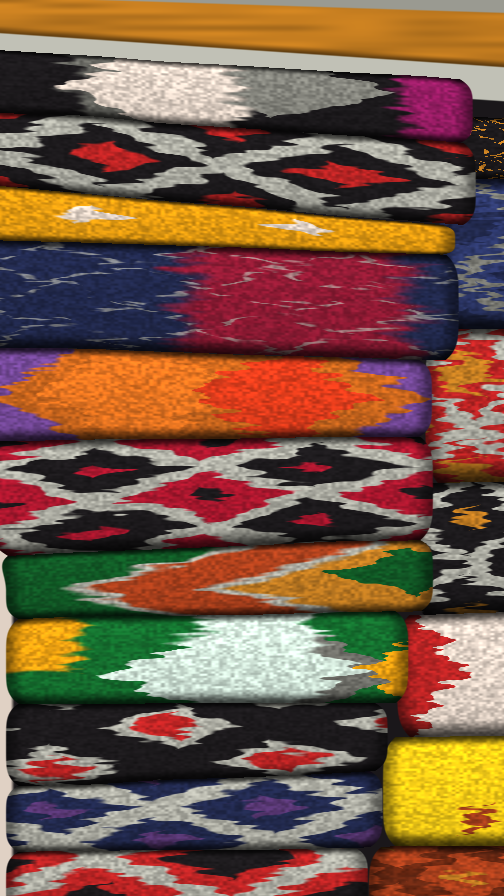
This texture is drawn by a Shadertoy shader. Its source:

```glsl
// Two stacks of folded ikat cloths with feathered woven motifs on a wooden shelf.

const vec3 INK = vec3(.10, .09, .10), ASH = vec3(.67, .67, .63), CREAM = vec3(.88, .82, .77);
const vec3 CRIMSON = vec3(.66, .08, .17), RED = vec3(.72, .13, .13), RUST = vec3(.66, .24, .1);
const vec3 OCHRE = vec3(.74, .47, .12), YELLOW = vec3(.93, .63, .06), ORANGE = vec3(.9, .45, .12);
const vec3 NAVY = vec3(.12, .15, .29), PLUM = vec3(.44, .27, .58), GREEN = vec3(.07, .42, .17);

// Fold heights of the left stack at both ends, length of each cloth, right stack folds
const float FOLD_L[12] = float[12](.056, .124, .206, .267, .388, .493, .62, .69, .785, .879, .951, 1.03);
const float FOLD_R[12] = float[12](.089, .16, .252, .284, .401, .486, .601, .681, .784, .859, .945, 1.03);
const float REACH[11] = float[11](.938, .944, .903, .91, .857, .859, .859, .81, .769, .759, .73);
const float SIDE[8] = float[8](.13, .2, .367, .538, .685, .822, .945, 1.06);

float hash(vec2 p) {
    vec3 q = fract(p.xyx * .1031);
    q += dot(q, q.yzx + 33.33);
    return fract((q.x + q.y) * q.z);
}

float noise(vec2 p) {
    vec2 i = floor(p), f = fract(p), e = vec2(1, 0);
    f *= f * (3. - 2. * f);
    return mix(mix(hash(i), hash(i + e), f.x), mix(hash(i + e.yx), hash(i + 1.), f.x), f.y);
}

// Dye the base where the distance d is negative
vec3 dye(vec3 base, vec3 color, float d) { return mix(base, color, smoothstep(.02, -.02, d)); }

float spindle(vec2 s, float x, float y, float rx, float ry) {
    return abs(s.x - x) / rx + abs(s.y - y) / ry - 1.;
}

// Staggered diamonds: negative around the centers, positive in between
float lattice(vec2 s, float x, float y, float w, float h) {
    vec2 a = abs(fract((s - vec2(x, y)) / vec2(w, h) + .5) - .5);
    return a.x + a.y - .5;
}

// Nested diamonds with core, body and outline
vec3 rings(float d, vec3 core, vec3 body, vec3 line, float inner, float outer) {
    float m = .5 - abs(d);
    return dye(dye(line, body, m - outer), core, m - inner);
}

// Motif of the cloth k; s.x runs along the canvas, s.y across the fold
vec3 motif(int k, vec2 s) {
    float x = s.x, d;
    vec3 c;
    if (k == 0) {
        c = dye(INK, ASH * .75, spindle(s, .55, .3, .24, .5));
        c = dye(c, ASH * .6, abs(x - .32) - .165);
        c = dye(c, CREAM, max(spindle(s, .38, .5, .25, .9), x - .48));
        return dye(c, vec3(.58, .1, .38), .8 - x);
    }
    if (k == 1) return rings(lattice(s, .21, .5, .48, 1.), RED, INK, ASH, .19, .39);
    if (k == 2) return dye(YELLOW * .95, CREAM, lattice(s, .18, .4, .42, 1.3) + .34);
    if (k == 3) {
        d = lattice(s, .1, .2, .3, .38);
        c = mix(NAVY, CRIMSON, .8 * smoothstep(.05, -.05, abs(x - .6) - .22 + .1 * d));
        return mix(c, ASH, .65 * smoothstep(.07, .02, abs(d)) * smoothstep(.35, .65, noise(s * vec2(20, 45))));
    }
    if (k == 4) {
        c = dye(PLUM, ORANGE * .87, spindle(s, .42, .5, .43, 1.3));
        c = dye(c, ORANGE, spindle(s, .27, .45, .19, .75));
        return dye(c, vec3(.88, .23, .1), spindle(s, .56, .48, .16, .65));
    }
    if (k == 5) {
        d = lattice(s, .2, .28, .435, .54);
        bool dark = d < 0.;
        return rings(d, dark ? CRIMSON : INK, dark ? INK : CRIMSON, ASH, .12, .4);
    }
    if (k == 6) {
        d = x - .55 * abs(s.y - .6);
        c = dye(dye(OCHRE, RUST, d - .44), GREEN * .8, d - .13);
        c = dye(c, ASH, min(abs(d - .14), abs(d - .44)) - .025);
        return dye(c, GREEN * .8, spindle(s, .82, .45, .17, .35));
    }
    if (k == 7) {
        c = dye(GREEN, YELLOW, max(x - .15, s.y - .65));
        c = dye(c, ASH * .65, max(abs(x - .58) - .19, spindle(s, .6, .7, .2, .5)));
        c = dye(c, vec3(.83, .91, .86), min(spindle(s, .46, .65, .26, .45), abs(x - .5) - .12));
        return dye(c, YELLOW, spindle(s, .83, .65, .12, .3));
    }
    if (k == 8) return rings(lattice(s, .34, .3, .46, .95), RED, ASH, INK, .17, .28);
    if (k == 9) return rings(lattice(s, .1, .4, .43, .95), PLUM * .75, NAVY, ASH, .16, .38);
    if (k == 10) return rings(lattice(s, .2, .75, .5, 1.3), INK, RED, ASH, .23, .4);
    if (k == 11) return mix(INK, OCHRE, step(.72, noise(s * vec2(90, 14))));
    if (k == 15) return dye(CREAM, RED, spindle(s, .79, .45, .12, .75));
    if (k == 16) return dye(vec3(.96, .8, .08), RUST, lattice(s, .95, .75, .3, 1.) + .36);
    d = lattice(s, .93, .3, .28, .7);
    if (k == 12) return rings(d, NAVY, NAVY * 1.4, ASH * .7, .22, .44);
    if (k == 13) return rings(d, OCHRE, RED, ASH, .24, .41);
    if (k == 14) return rings(d, OCHRE, INK, ASH, .14, .41);
    return rings(d, OCHRE, RUST, RUST * .6, .12, .4);
}

// Folded cloth between two heights, with rounded ends, thread grain and shading
vec3 drape(vec3 base, vec2 p, vec2 band, float left, float right, int k) {
    float h = band.y - band.x, t = (p.y - band.x) / h, aa = 1. / iResolution.x;
    if (t < 0. || t > 1.) return base;
    float d = min(p.x - left, right - p.x) - .025 * pow(abs(2. * t - 1.), 5.);
    vec2 yarn = vec2(p.x, t * h + float(k) * .37);
    float feather = noise(yarn * vec2(9, 190)) + .6 * noise(yarn * vec2(25, 380)) - .8;
    vec3 c = motif(k, vec2(p.x + .075 * feather, t + .08 * noise(yarn * vec2(14, 40)) - .04));
    c = c * (.8 + .38 * noise(yarn * vec2(130, 420))) + .02 * noise(yarn * vec2(45, 500));
    float roll = smoothstep(0., .1, t) * smoothstep(1., .84, t);
    c *= mix(.28, 1.07 - .14 * t, roll) * mix(.55, 1., smoothstep(0., .04, d));
    return mix(base, c, smoothstep(-aa, aa, d));
}

void mainImage(out vec4 fragColor, in vec2 fragCoord) {
    vec2 p = fragCoord / iResolution.xy;
    p.y = 1. - p.y;
    float aa = 1. / iResolution.y, rim = p.y - .038 * p.x;
    // Recess, pale wall and wooden shelf edge
    vec3 c = mix(INK, CREAM, smoothstep(.03, .02, p.x) * step(.5, p.y));
    c = mix(c, ASH * 1.13, smoothstep(aa, -aa, rim - .075));
    vec3 wood = OCHRE * (.88 + .25 * noise(p * vec2(7, 160))) * mix(1., .5, smoothstep(.028, .037, rim));
    c = mix(c, wood, smoothstep(aa, -aa, rim - .037));
    c = mix(c, ASH * .9, smoothstep(aa, -aa, p.y - .018 * (p.x - .2)));
    // Right stack, then the left one in front
    float sag = .004 * noise(p * vec2(6, 9)) - .002;
    for (int i = 0; i < 7; i++)
        c = drape(c, p, vec2(SIDE[i], SIDE[i + 1]) + sag, .9 - .028 * float(i), 1.1, 11 + i);
    float start = mix(-.06, .012, smoothstep(.55, .66, p.y));
    for (int i = 0; i < 11; i++) {
        vec2 band = mix(vec2(FOLD_L[i], FOLD_L[i + 1]), vec2(FOLD_R[i], FOLD_R[i + 1]), p.x / REACH[i]);
        c = drape(c, p, band + sag, start, REACH[i], i);
    }
    fragColor = vec4(min(c, 1.), 1);
}
```
